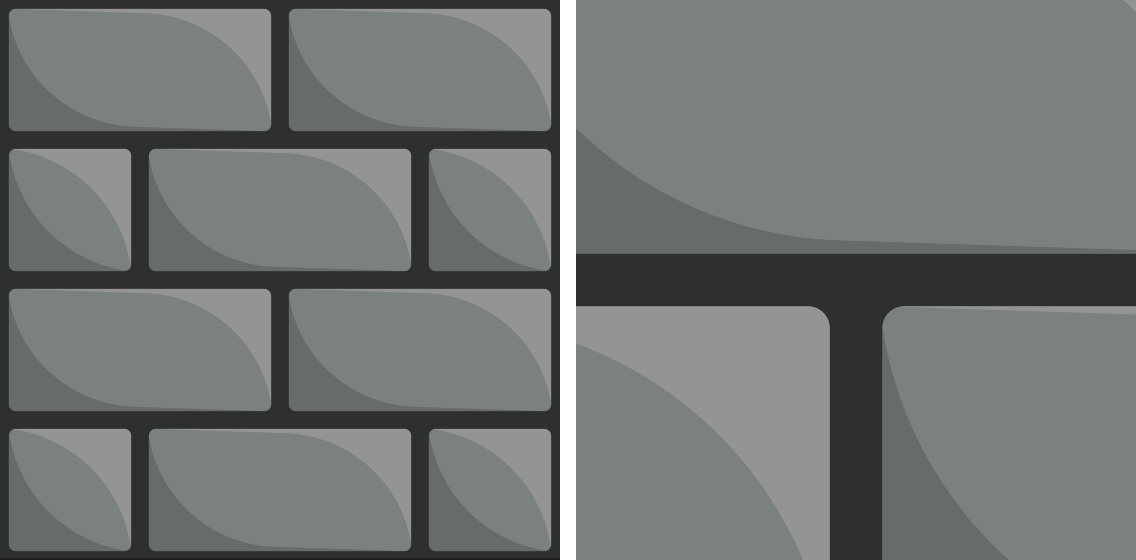
Left: the whole. Right: its middle third, enlarged.
Give the GLSL for this pattern, as a WebGL 1 fragment shader.

```glsl
precision highp float;
// Grey brick wall in running bond, each brick with a curved highlight and shadow.

uniform vec2 u_resolution;

// Lengths are in course heights; the canvas is COURSES high and wide.
const float COURSES = 4.0;
const float JOINT = 0.125;
const float CORNER_RADIUS = 0.052;
const float BASE_LINE = 0.016;

// Curved face: circle centre from the lower right brick corner, then radius.
const vec3 LONG_ARC = vec3(-0.927, -0.094, 0.9375);
const vec3 SHORT_ARC = vec3(-0.984, -0.109, 0.990);

const vec3 MORTAR = vec3(0.180, 0.190, 0.185);
const vec3 FACE = vec3(0.484, 0.502, 0.502);
const vec3 SHADOW = vec3(0.405, 0.420, 0.420);
const vec3 HIGHLIGHT = vec3(0.580, 0.580, 0.580);
const vec3 BASE_COLOUR = vec3(0.110, 0.112, 0.118);

float roundedBox(vec2 p, vec2 halfSize, float radius) {
  vec2 q = abs(p) - halfSize + radius;
  return length(max(q, 0.0)) + min(max(q.x, q.y), 0.0) - radius;
}

// Distance past an arc that is joined by a tangent line to the top left corner.
float arcEdge(vec2 p, vec2 halfSize, vec3 arc) {
  vec2 centre = vec2(halfSize.x, -halfSize.y) + arc.xy;
  vec2 toCorner = vec2(-halfSize.x, halfSize.y) - centre;
  float span = length(toCorner);
  float c = min(arc.z / span, 1.0);
  float s = sqrt(1.0 - c * c);
  vec2 e = toCorner / span;
  vec2 normal = vec2(c * e.x + s * e.y, c * e.y - s * e.x);
  vec2 q = p - centre;
  bool onLine = normal.x * q.y - normal.y * q.x > 0.0;
  return (onLine ? dot(q, normal) : length(q)) - arc.z;
}

void main() {
  vec2 wall = gl_FragCoord.xy / u_resolution * COURSES;
  float pixel = COURSES / min(u_resolution.x, u_resolution.y);

  // Alternate courses shift by half a brick and end in half bricks.
  float shift = 1.0 - mod(floor(wall.y), 2.0);
  float left = floor((wall.x - shift) * 0.5) * 2.0 + shift;
  float right = min(left + 2.0, COURSES);
  left = max(left, 0.0);
  float width = right - left;
  vec2 p = vec2(wall.x - 0.5 * (left + right), fract(wall.y) - 0.5);
  vec2 halfSize = 0.5 * (vec2(width, 1.0) - JOINT);
  vec3 arc = width > 1.5 ? LONG_ARC : SHORT_ARC;

  // The shadow is the highlight turned by half a revolution.
  float light = smoothstep(-0.5 * pixel, 0.5 * pixel, arcEdge(p, halfSize, arc));
  float dark = smoothstep(-0.5 * pixel, 0.5 * pixel, arcEdge(-p, halfSize, arc));
  vec3 brick = mix(mix(FACE, SHADOW, dark), HIGHLIGHT, light);

  float box = roundedBox(p, halfSize, CORNER_RADIUS);
  vec3 colour = mix(brick, MORTAR, smoothstep(-0.5 * pixel, 0.5 * pixel, box));

  // Thin dark line along the foot of the wall.
  float foot = 1.0 - smoothstep(-0.5 * pixel, 0.5 * pixel, wall.y - BASE_LINE);
  gl_FragColor = vec4(mix(colour, BASE_COLOUR, foot), 1.0);
}
```
